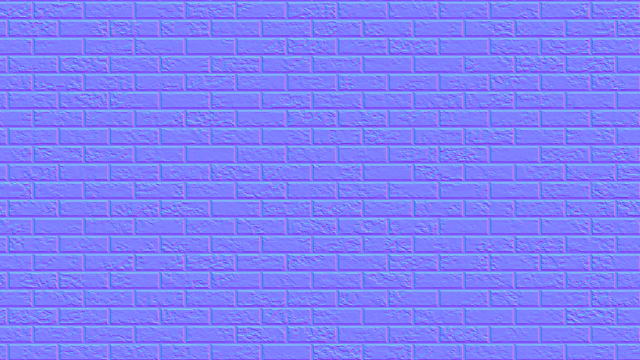
This texture map is drawn by a Shadertoy shader. Its source:

```glsl
// Lengths are fractions of the canvas height.
const vec2  BRICK_PITCH   = vec2(0.1408, 0.0500);
const vec2  JOINT_ORIGIN  = vec2(0.0215, 0.9960);
const float ROW_SHIFT     = 0.5;
const float MORTAR_WIDTH  = 0.0040;
const float BEVEL_WIDTH   = 0.0042;
const float BEVEL_HEIGHT  = 0.0021;
const vec2  GRAIN_SIZE    = vec2(0.0100, 0.0072);
const float GRAIN_HEIGHT  = 0.0016;
const vec2  PATCH_SIZE    = vec2(0.0420, 0.0260);
const float SMOOTHEST     = 0.25;
const float SAMPLE_RADIUS = 0.0015;

float hash(vec2 p) {
    vec3 q = fract(p.xyx * vec3(0.1031, 0.1030, 0.0973));
    q += dot(q, q.yzx + 33.33);
    return fract((q.x + q.y) * q.z);
}

float valueNoise(vec2 p) {
    vec2 cell = floor(p);
    vec2 f = fract(p);
    f = f * f * (3.0 - 2.0 * f);
    float low  = mix(hash(cell), hash(cell + vec2(1, 0)), f.x);
    float high = mix(hash(cell + vec2(0, 1)), hash(cell + vec2(1, 1)), f.x);
    return mix(low, high, f.y);
}

// Plateaus and pits with steep rims, like rough fired clay.
float clayGrain(vec2 p) {
    vec2 q = p / GRAIN_SIZE + 40.0;
    float n = 0.65 * valueNoise(q)
            + 0.35 * valueNoise(mat2(1.6, 1.1, -1.1, 1.6) * q + 17.0);
    return smoothstep(0.28, 0.66, n);
}

float wallHeight(vec2 p) {
    // Running bond: every other row moves by half a brick.
    vec2 grid = (p - JOINT_ORIGIN) / BRICK_PITCH;
    float row = floor(grid.y);
    grid.x -= ROW_SHIFT * mod(row, 2.0);
    vec2 brickId = vec2(floor(grid.x), row);

    // Distance inwards from the edge of the mortar.
    vec2 toJoint = (0.5 - abs(fract(grid) - 0.5)) * BRICK_PITCH;
    float inset = min(toJoint.x, toJoint.y) - 0.5 * MORTAR_WIDTH;
    float raised = smoothstep(0.0, BEVEL_WIDTH, inset);

    // Roughness varies from brick to brick and in patches on each face.
    float brickWear = mix(0.55, 1.2, hash(brickId + 71.0));
    float wearPatch = smoothstep(0.25, 0.65, valueNoise(p / PATCH_SIZE + 9.0));
    float roughness = brickWear * mix(SMOOTHEST, 1.0, wearPatch);
    float grain = GRAIN_HEIGHT * roughness * (clayGrain(p) - 0.5);

    return raised * (BEVEL_HEIGHT + grain);
}

void mainImage(out vec4 fragColor, in vec2 fragCoord) {
    vec2 p = fragCoord / iResolution.y;

    // Central differences also smooth the bevels.
    vec2 stepX = vec2(SAMPLE_RADIUS, 0.0);
    vec2 stepY = stepX.yx;
    vec2 slope = vec2(wallHeight(p + stepX) - wallHeight(p - stepX),
                      wallHeight(p + stepY) - wallHeight(p - stepY))
               / (2.0 * SAMPLE_RADIUS);

    // Tangent-space normal packed into colour.
    vec3 normal = normalize(vec3(-slope, 1.0));
    fragColor = vec4(0.5 + 0.5 * normal, 1.0);
}
```
